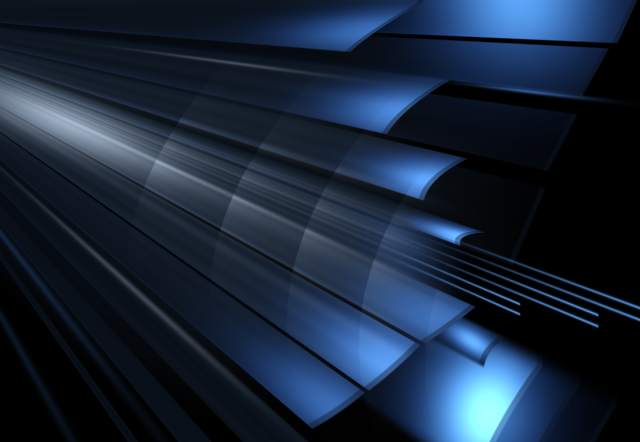
Reproduce this background procedurally as a WebGL 1 fragment shader.

```glsl
precision highp float;
uniform vec2 u_resolution;

const vec2 FAN_ORIGIN = vec2(-0.396, 0.981);
const vec3 NAVY = vec3(0.034, 0.06, 0.096);
const vec3 STEEL = vec3(0.9, 0.95, 1.0);

float bell(float x, float center, float width) {
  float d = (x - center) / width;
  return exp(-d * d);
}

float slopeAt(float i) {
  return fract(sin(i * 127.1) * 43758.5) * 2.0 - 1.0;
}

// One-dimensional gradient noise
float gradientNoise(float x) {
  float i = floor(x);
  float f = x - i;
  return 2.0 * mix(slopeAt(i) * f, slopeAt(i + 1.0) * (f - 1.0), f * f * (3.0 - 2.0 * f));
}

float band(float s, vec2 span, float soft) {
  return smoothstep(span.x - soft, span.x + soft, s)
    * (1.0 - smoothstep(span.y - soft, span.y + soft, s));
}

float across(float s, vec2 span) {
  return clamp((s - span.x) / (span.y - span.x), 0.0, 1.0);
}

// Distance left of a panel's end, which runs from ends.x to ends.y
float endDistance(float s, float x, vec2 span, vec2 ends, float bow) {
  float t = across(s, span);
  return mix(ends.x, ends.y, t) - bow * 4.0 * t * (1.0 - t) - x;
}

vec3 blueLight(float a) {
  return vec3(0.14, 0.37, 0.9) * a + vec3(0.26, 0.34, 0.13) * a * a;
}

// Lays a panel with a bevelled end and a blue lower seam
vec3 paintPanel(vec3 under, vec3 body, float light, float s, float d, vec2 span, float soft, float px) {
  vec3 color = body + blueLight(light);
  color += vec3(0.01, 0.04, 0.11) * exp(-abs(span.y - s) * 170.0) * smoothstep(0.0, 0.6, d);
  float rim = 1.0 - smoothstep(0.009, 0.009 + 2.0 * px, d);
  color = mix(color, color * 0.55 + vec3(0.02, 0.035, 0.06), rim);
  return mix(under, color, band(s, span, soft) * smoothstep(-px, px, d));
}

// Brushed surface shading along the fan
vec3 surface(float s, float x) {
  float sheen = bell(s, 0.47, 0.32) * (1.0 - 0.5 * smoothstep(0.5, 1.3, x));
  float grain = gradientNoise(s * 34.0) * 0.035 + gradientNoise(s * 130.0) * 0.075 * bell(s, 0.39, 0.06);
  vec3 color = NAVY + vec3(0.055, 0.07, 0.088) * sheen;
  color += STEEL * grain * (0.3 + sheen);
  return max(color, 0.0) * (1.0 - 0.75 * smoothstep(1.2, 2.0, s));
}

// Bright and dark ribs running through the middle of the fan
float ribs(float s, float soft) {
  float ridge = smoothstep(0.456 - soft, 0.459 + soft, s) * exp(-max(s - 0.459, 0.0) * 20.0);
  return ridge + 0.6 * bell(s, 0.405, 0.022) + 0.55 * bell(s, 0.315, 0.009)
    + 0.3 * bell(s, 0.365, 0.008) + 0.35 * bell(s, 0.555, 0.006)
    - 0.2 * bell(s, 0.345, 0.01) - 0.25 * bell(s, 0.58, 0.014);
}

// Translucent curved sheets, each brightest just after its leading edge
float curvedSheets(vec2 p, float px) {
  float sum = 0.0;
  for (int n = 0; n < 5; n++) {
    float i = float(n);
    float dy = p.y - (0.358 - 0.047 * i);
    float d = p.x - (0.283 + 0.196 * i - 0.0066 * i * i + 0.9 * dy * dy);
    sum += smoothstep(-px, px, d) * exp(-max(d, 0.0) * 7.0);
  }
  return sum;
}

float streak(float s, float x, vec2 place, vec2 size) {
  return bell(s, place.x, size.x) * bell(x, place.y, size.y);
}

void main() {
  float px = 1.0 / u_resolution.y;
  vec2 p = gl_FragCoord.xy / u_resolution * vec2(1.447, 1.0);
  float reach = p.x - FAN_ORIGIN.x;
  float s = max((FAN_ORIGIN.y - p.y) / reach, -0.01);
  float soft = px / reach;
  vec3 body = surface(s, p.x);
  float limit = min(0.98, 1.45 - 0.88 * s);
  vec3 color = body * 0.7 * (1.0 - smoothstep(limit - 0.3, limit, p.x));

  // Receding panels at the upper right
  for (int n = 0; n < 4; n++) {
    float k = float(n);
    float low = 0.044 + 0.0515 * k + 0.0195 * k * k;
    vec2 span = vec2(low - 0.064 - 0.01 * k * (k - 1.0), low);
    float d = endDistance(s, p.x, span, vec2(1.449 - 0.072 * k, 1.396 - 0.079 * k), 0.0);
    vec2 toLamp = p - vec2(1.175, 1.0);
    float light = 0.9 * exp(-0.4 * k - 22.0 * dot(toLamp, toLamp));
    float fade = 1.0 - 0.28 * k * smoothstep(0.95, 1.25, p.x);
    color = paintPanel(color, body * 0.5 * fade, light, s, d, span, soft, px);
  }

  // Luminous sheets at the lower right, back to front
  vec2 q = (p - vec2(1.105, 0.06)) * vec2(1.0, 0.8);
  float pool = exp(-60.0 * dot(q, q)) + 0.35 * exp(-20.0 * dot(q, q));
  for (int n = 0; n < 3; n++) {
    float m = 2.0 - float(n);
    vec2 span = vec2(0.5, 0.72);
    float d = endDistance(s, p.x, span, vec2(1.226, 1.085) + 0.085 * m, 0.012);
    color = paintPanel(color, NAVY * 0.15, pool / (1.0 + 0.8 * m), s, d, span, 0.022, px);
  }
  vec2 span = vec2(0.485, 0.544);
  float d = endDistance(s, p.x, span, vec2(1.142, 1.094), 0.008);
  color = paintPanel(color, NAVY, 0.95 * bell(p.x, 1.07, 0.07) * bell(s, 0.515, 0.025), s, d, span, soft * 3.0, px);

  // Central streaked panel, dissolving to the right
  float center = band(s, vec2(0.374, 0.459), soft) * (1.0 - smoothstep(0.88, 1.08, p.x));
  color = mix(color, body + blueLight(0.2 * bell(p.x, 0.98, 0.16)), center);

  // Upper blades with curved tips
  for (int n = 0; n < 4; n++) {
    float i = float(n);
    span = vec2(-0.02 + 0.141 * i - 0.007 * i * i, 0.083 + 0.163 * i - 0.022 * i * i);
    d = endDistance(s, p.x, span, vec2(0.981 + 0.038 * i, 0.792 + 0.083 * i), 0.018);
    float light = (0.64 + 0.11 * i) * bell(d, 0.0, 0.2 - 0.035 * i) * bell(across(s, span), 0.6, 0.5);
    color = paintPanel(color, body, light, s, d, span, soft, px);
  }

  // Lower blades with straight tips
  for (int n = 0; n < 6; n++) {
    float j = float(n);
    span = vec2(0.459 + 0.0875 * j + 0.0195 * j * j, 0.558 + 0.1375 * j + 0.0075 * j * j);
    d = endDistance(s, p.x, span, vec2(1.075 - 0.125 * j, 0.962 - 0.128 * j), 0.0);
    float light = max(0.8 - 0.2 * (j - 1.0) * (j - 1.0), 0.0) * bell(d, 0.0, 0.175);
    color = paintPanel(color, body, light * bell(across(s, span), 0.5, 0.65), s, d, span, soft, px);
  }

  // Ribbed sheets, soft highlight and narrow reflections
  float sheets = curvedSheets(p, px);
  float inside = smoothstep(0.0, 0.4, p.x) * (1.0 - smoothstep(0.85, 1.06, p.x));
  float glint = sheets * 0.055 * bell(s, 0.45, 0.22);
  glint += ribs(s, soft) * (0.07 + 0.13 * sheets) * (1.0 - 0.45 * smoothstep(0.5, 1.0, p.x));
  color += STEEL * glint * inside;
  float spread = exp(-5.0 * p.x);
  color += STEEL * (0.55 * streak(s, p.x, vec2(0.45 + 0.06 * spread, 0.14), vec2(0.07 + 0.07 * spread, 0.22))
    + 0.17 * streak(s, p.x, vec2(0.459, 0.4), vec2(0.007, 0.3))
    + 0.22 * streak(s, p.x, vec2(0.134, 0.52), vec2(0.004, 0.2))
    + 0.22 * streak(s, p.x, vec2(0.91, 0.3), vec2(0.013, 0.24)));
  color += blueLight(0.6) * (streak(s, p.x, vec2(0.118, 1.2), vec2(0.003, 0.13))
    + 0.3 * streak(s, p.x, vec2(1.28, 0.0), vec2(0.025, 0.35))
    + 0.25 * streak(s, p.x, vec2(1.75, 0.0), vec2(0.04, 0.25)));

  // Thin rays leaving the fan in pairs
  for (int n = 0; n < 6; n++) {
    float i = float(n);
    float tip = 1.53 - 0.177 * floor(i * 0.5);
    float ramp = smoothstep(0.85, tip, p.x) * (1.0 - smoothstep(tip - px, tip + px, p.x));
    color += blueLight(0.85) * ramp * bell(s, 0.368 + 0.0145 * i, 0.0019);
  }
  gl_FragColor = vec4(clamp(color, 0.0, 1.0), 1.0);
}
```
